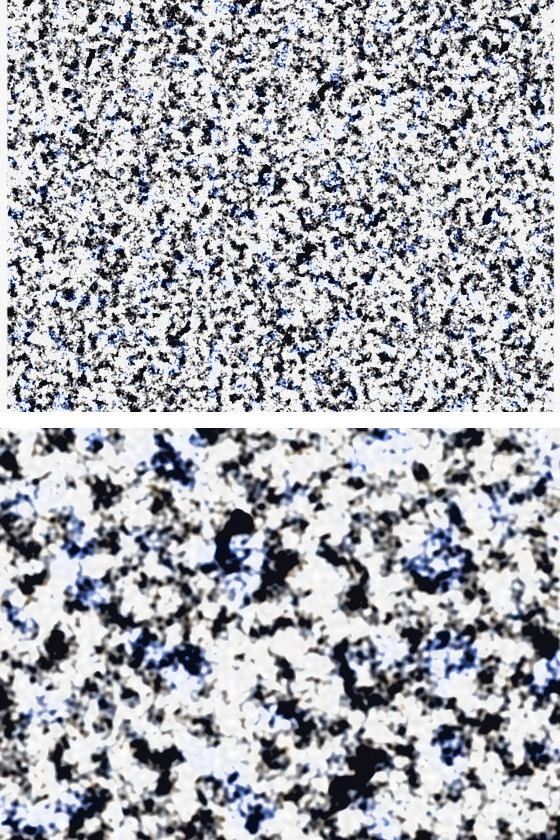
Top: the whole. Bottom: its middle third, enlarged.
This texture is drawn by a Shadertoy shader. Its source:

```glsl
// Rough white plaster seen at high contrast: clumps of near-black pits on white.
// Octaves of gradient noise sum to a height, which a steep ramp turns into tone;
// sparse slanted gouges, navy shadow tints and pale side margins are laid over it.

vec2 hash22(vec2 p) {
    vec3 q = fract(p.xyx * vec3(0.1031, 0.1030, 0.0973));
    q += dot(q, q.yzx + 33.33);
    return fract((q.xx + q.yz) * q.zy);
}

float cornerSlope(vec2 cell, vec2 corner, vec2 f) {
    return dot(hash22(cell + corner) * 2.0 - 1.0, f - corner);
}

// Gradient noise scaled to a standard deviation of about one
float noise(vec2 p) {
    vec2 cell = floor(p), f = p - cell;
    vec2 w = f * f * (3.0 - 2.0 * f);
    float low = mix(cornerSlope(cell, vec2(0, 0), f), cornerSlope(cell, vec2(1, 0), f), w.x);
    float high = mix(cornerSlope(cell, vec2(0, 1), f), cornerSlope(cell, vec2(1, 1), f), w.x);
    return mix(low, high, w.y) / 0.173;
}

mat2 rotation(float a) {
    float c = cos(a), s = sin(a);
    return mat2(c, s, -s, c);
}

// Coverage of the short gouges, at most one per coarse cell
float gouges(vec2 uv) {
    vec2 p = uv / 0.2, home = floor(p);
    float cover = 0.0;
    for (int j = -1; j <= 1; j++)
    for (int i = -1; i <= 1; i++) {
        vec2 cell = home + vec2(i, j);
        vec2 place = hash22(cell + 71.0), shape = hash22(cell + 137.0);
        vec2 d = (p - cell - place) * 0.2;
        d = rotation(-0.3 - 1.0 * shape.x) * d;
        d.y += 6.0 * d.x * d.x * (place.x - 0.5);
        float halfLength = 0.008 + 0.03 * shape.y * shape.y;
        d.x -= clamp(d.x, -halfLength, halfLength);
        float keep = step(hash22(cell + 211.0).x, 0.38);
        cover = max(cover, keep * (1.0 - smoothstep(0.004, 0.011, length(d))));
    }
    return cover;
}

void mainImage(out vec4 fragColor, in vec2 fragCoord) {
    vec2 uv = fragCoord / iResolution.y;
    float side = fragCoord.x / iResolution.x;

    // Height: broad patches, faint upright streaks, pits, then fine grit
    float height = 0.22 * noise(uv * 13.0 + 5.0);
    height += 0.22 * noise(uv * vec2(42.0, 8.0) + 31.0);
    height += 0.68 * noise(rotation(0.5) * uv * 47.0 + 90.0);
    height += 0.50 * noise(rotation(1.1) * uv * 92.0 + 150.0);
    height += 0.42 * noise(rotation(0.3) * uv * 185.0 + 260.0);

    // Gouges with edges frayed by a little noise
    vec2 fray = vec2(noise(uv * 60.0 + 11.0), noise(uv * 60.0 + 47.0));
    height -= 2.4 * gouges(uv + 0.0025 * fray);

    // Steep ramp, clipped to near-black and to white
    float tone = clamp(0.79 + 0.54 * height, 0.055, 0.95);
    float midtone = 4.0 * tone * (1.0 - tone);

    // Navy patches in the shadows, slight warm and cool flecks elsewhere
    float navy = smoothstep(0.3, 1.8, noise(uv * 24.0 + 300.0));
    float warmth = noise(uv * 75.0 + 400.0);
    vec3 color = vec3(tone) + vec3(0.0, 0.0, 0.035) * (1.0 - tone);
    color += midtone * navy * vec3(-0.12, -0.05, 0.13);
    color += midtone * warmth * vec3(0.022, 0.004, -0.022);
    color += 0.015 * noise(uv * 160.0 + 500.0) * tone;

    // Narrow pale margins at left and right
    float inside = smoothstep(0.011, 0.015, side) * (1.0 - smoothstep(0.987, 0.991, side));
    color = mix(vec3(0.97), color, inside);
    fragColor = vec4(clamp(color, 0.0, 1.0), 1.0);
}
```
